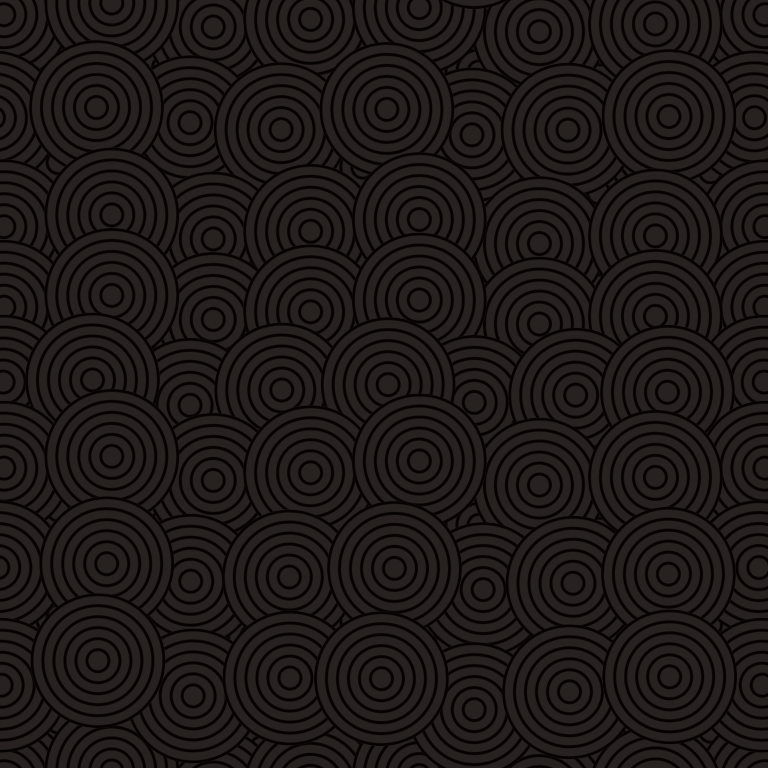
A WebGL 1 fragment shader for this pattern:

```glsl
precision highp float;

// Overlapping discs of concentric rings, dark lines on a brown-black ground.
// Discs are painted row by row, top to bottom, on a wrapping grid whose rows
// hold seven or eight discs; a half-step layer below fills the gaps.

uniform vec2 u_resolution;

const float PI = 3.14159265;
const vec2 PERIOD = vec2(0.991, 1.0);
const float RING_PITCH = 0.01432;
const float RING_COUNT = 6.0;
const float LINE_HALF_WIDTH = 0.0019;
const vec3 FILL_COLOR = vec3(0.152, 0.133, 0.121);
const vec3 LINE_COLOR = vec3(0.025, 0.008, 0.003);

vec2 gradientAt(vec2 cell) {
  float angle = 2.0 * PI * fract(sin(dot(cell, vec2(127.1, 311.7))) * 4375.85);
  return vec2(cos(angle), sin(angle));
}

float gradientNoise(vec2 p) {
  vec2 i = floor(p), f = fract(p);
  vec2 w = f * f * f * (f * (f * 6.0 - 15.0) + 10.0);
  vec2 e = vec2(1.0, 0.0);
  float low = mix(dot(gradientAt(i), f),
                  dot(gradientAt(i + e), f - e), w.x);
  float high = mix(dot(gradientAt(i + e.yx), f - e.yx),
                   dot(gradientAt(i + e.xx), f - e.xx), w.x);
  return mix(low, high, w.y);
}

// 1 for rows of eight discs, 0 for rows of seven
float isDense(float row) {
  float third = 1.0 - step(0.5, abs(mod(row, 3.0) - 1.0));
  return max(third, 1.0 - step(0.5, abs(row - 6.0)));
}

// Disc centre, y pointing down; rows 2 to 5 sit closer together
vec2 discCenter(float column, float row, float dense) {
  float count = 7.0 + dense;
  float bump = pow(sin(PI * column / count), 4.0);
  float x = 0.005 + PERIOD.x * column / count - 0.028 * bump * (1.0 - dense);
  float y = 0.0156 + 0.138 * row - 0.0332 * clamp(row - 2.0, 0.0, 3.0);
  float wave = cos(2.0 * PI * (column - 2.3) / 3.0);
  y += 0.0078 + 0.002 * (column - 3.0) + 0.017 * wave;
  vec2 seed = vec2(column, row) * 1.37 + 0.4;
  vec2 jitter = vec2(gradientNoise(seed), gradientNoise(seed + 19.3));
  return vec2(x, y) + 0.03 * dense * jitter;
}

// Paints one ringed disc over the colour below it
vec3 paintDisc(vec3 below, vec2 p, vec2 center, float pixel) {
  vec2 d = p - center;
  d -= PERIOD * floor(d / PERIOD + 0.5);
  float r = length(d);
  float edge = RING_PITCH * RING_COUNT + LINE_HALF_WIDTH;
  float cover = 1.0 - smoothstep(-0.7 * pixel, 0.7 * pixel, r - edge);
  float turns = max(r / RING_PITCH, 0.5);
  float toRing = RING_PITCH * abs(fract(turns + 0.5) - 0.5);
  float line = 1.0 - smoothstep(-0.8 * pixel, 0.8 * pixel,
                                toRing - LINE_HALF_WIDTH);
  return mix(below, mix(FILL_COLOR, LINE_COLOR, line), cover);
}

// Columns 0, 2, 3, 5, 6 come first, then 1, 4, 7 on top of them
float paintOrder(float k) {
  return k < 4.5 ? floor(1.5 * k + 0.5) : 3.0 * k - 14.0;
}

void main() {
  vec2 p = gl_FragCoord.xy / u_resolution.y;
  p.y = 1.0 - p.y;
  float pixel = 1.0 / u_resolution.y;
  vec3 color = FILL_COLOR;

  // Hidden layer, half a step across and down
  for (int j = 0; j < 8; j++) {
    for (int i = 0; i < 7; i++) {
      vec2 center = discCenter(float(i) + 0.5, float(j) + 0.5, 0.0);
      color = paintDisc(color, p, center, pixel);
    }
  }

  // Visible rows, each overlapping the one above
  for (int j = 0; j < 8; j++) {
    float row = float(j);
    float dense = isDense(row);
    for (int k = 0; k < 8; k++) {
      float column = paintOrder(float(k));
      if (column < 6.5 + dense) {
        vec2 center = discCenter(column, row, dense);
        color = paintDisc(color, p, center, pixel);
      }
    }
  }

  gl_FragColor = vec4(color, 1.0);
}
```
